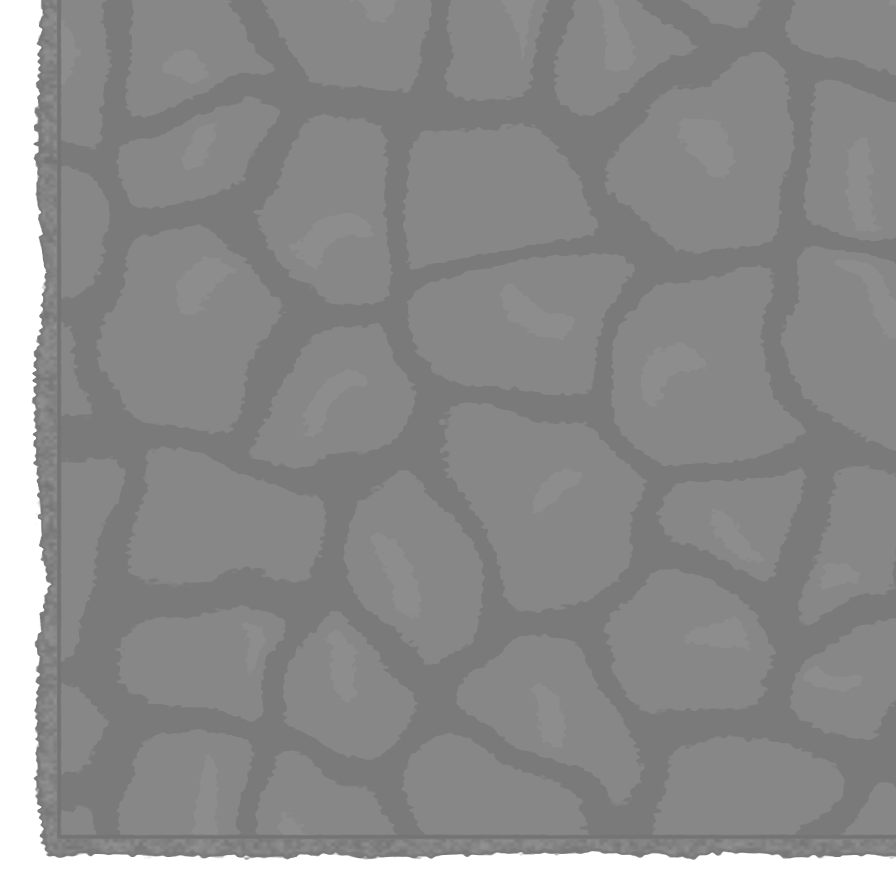
Give the GLSL for this texture, as a WebGL 1 fragment shader.

```glsl
precision highp float;
// Grey cobbled stone slab on white, with a ragged rim on the left and bottom.
// Warped Voronoi cells give the stones; rounded edge distance gives the grout,
// and a bent capsule in most cells gives its pale highlight.
uniform vec2 u_resolution;

float hash(vec2 p) {
  vec3 q = fract(p.xyx * vec3(0.1031, 0.1030, 0.0973));
  q += dot(q, q.yzx + 33.33);
  return fract((q.x + q.y) * q.z);
}

vec2 hash2(vec2 p) {
  return vec2(hash(p + 17.3), hash(p + 91.7));
}

float noise(vec2 p) {
  vec2 i = floor(p), f = fract(p);
  f = f * f * (3.0 - 2.0 * f);
  return mix(mix(hash(i), hash(i + vec2(1, 0)), f.x),
             mix(hash(i + vec2(0, 1)), hash(i + vec2(1, 1)), f.x), f.y);
}

vec2 noise2(vec2 p) {
  return vec2(noise(p + 5.2), noise(p + 41.8)) - 0.5;
}

float smoothMin(float a, float b, float k) {
  float h = max(k - abs(a - b), 0.0) / k;
  return min(a, b) - h * h * k * 0.25;
}

vec2 site(vec2 cell) {
  return cell + 0.5 + 0.76 * (hash2(cell) - 0.5);
}

// Finds the nearest cell and returns the rounded distance to its border.
float stoneEdge(vec2 p, out vec2 nearest) {
  vec2 base = floor(p);
  float best = 9.0;
  nearest = base;
  for (int j = -1; j <= 1; j++)
    for (int i = -1; i <= 1; i++) {
      vec2 cell = base + vec2(i, j);
      float d = length(site(cell) - p);
      if (d < best) { best = d; nearest = cell; }
    }
  vec2 a = site(nearest) - p;
  float edge = 2.0;
  for (int j = -2; j <= 2; j++)
    for (int i = -2; i <= 2; i++) {
      if (i == 0 && j == 0) continue;
      vec2 b = site(nearest + vec2(i, j)) - p;
      edge = smoothMin(edge, dot(0.5 * (a + b), normalize(b - a)), 0.11);
    }
  return edge;
}

// Signed distance to a curved stroke with random lean, bend and length.
float highlight(vec2 p, vec2 cell) {
  vec2 r = hash2(cell + 7.0), s = hash2(cell + 53.0);
  float lean = (r.x - 0.5) * 2.2;
  p = mat2(cos(lean), sin(lean), -sin(lean), cos(lean)) * p;
  float side = s.x < 0.5 ? -1.0 : 1.0;
  p.x += side * (p.y * p.y * 1.3 - 0.08);
  float halfLength = mix(0.1, 0.3, r.y);
  p.y -= clamp(p.y, -halfLength, halfLength);
  return length(p) - 0.078 + (s.y > 0.87 ? 1.0 : 0.0);
}

void main() {
  vec2 uv = gl_FragCoord.xy / u_resolution;
  float px = 1.0 / min(u_resolution.x, u_resolution.y);
  vec2 jag = noise2(uv * vec2(150.0, 250.0)) * vec2(0.008, 0.006);

  // Stones, grout and highlights
  vec2 warped = uv + jag + 0.055 * noise2(uv * 8.0) + 0.022 * noise2(uv * 19.0);
  vec2 p = warped * 5.5 + vec2(3.3, 8.2);
  vec2 cell;
  float edge = stoneEdge(p, cell);
  float soft = 5.5 * px;
  float groutWidth = 0.068 + 0.03 * noise(uv * 13.0);
  float shine = max(highlight(p - site(cell), cell), 0.17 - edge);
  vec3 color = vec3(0.528);
  color = mix(color, vec3(0.552), 1.0 - smoothstep(-soft, soft, shine));
  float stone = smoothstep(-soft, soft, edge - groutWidth);
  color = mix(vec3(0.479), color, stone);

  // Grainy rim outside the slab, with a dark seam between
  vec2 inner = uv - vec2(0.066);
  float slab = min(inner.x, inner.y);
  float grain = noise(uv * vec2(210.0, 260.0)) * 0.6 + noise(uv * 90.0) * 0.4;
  vec3 rim = vec3(mix(0.45, 0.58, grain));
  color = mix(rim, color, smoothstep(-px, px, slab));
  float seam = abs(slab + 0.001 * (grain - 0.5));
  color = mix(vec3(0.455), color, smoothstep(0.001, 0.001 + 2.0 * px, seam));

  // Scalloped outline with a rounded corner and a darker lip
  float scallop = pow(abs(sin(uv.y * 9.03)), 0.45);
  vec2 outline = vec2(0.056 - 0.015 * scallop + 0.007 * (noise(uv.yy * 14.0) - 0.5),
                      0.046 + 0.009 * (noise(uv.xx * 17.0 + 3.0) - 0.5));
  vec2 q = uv - outline + jag * 0.8;
  float reach = 0.02 - length(max(0.02 - q, 0.0));
  float lip = 1.0 - smoothstep(0.002, 0.006, reach);
  color = mix(color, vec3(0.46), lip * 0.7);
  color = mix(vec3(1.0), color, smoothstep(-px, px, reach));

  gl_FragColor = vec4(color, 1.0);
}
```
